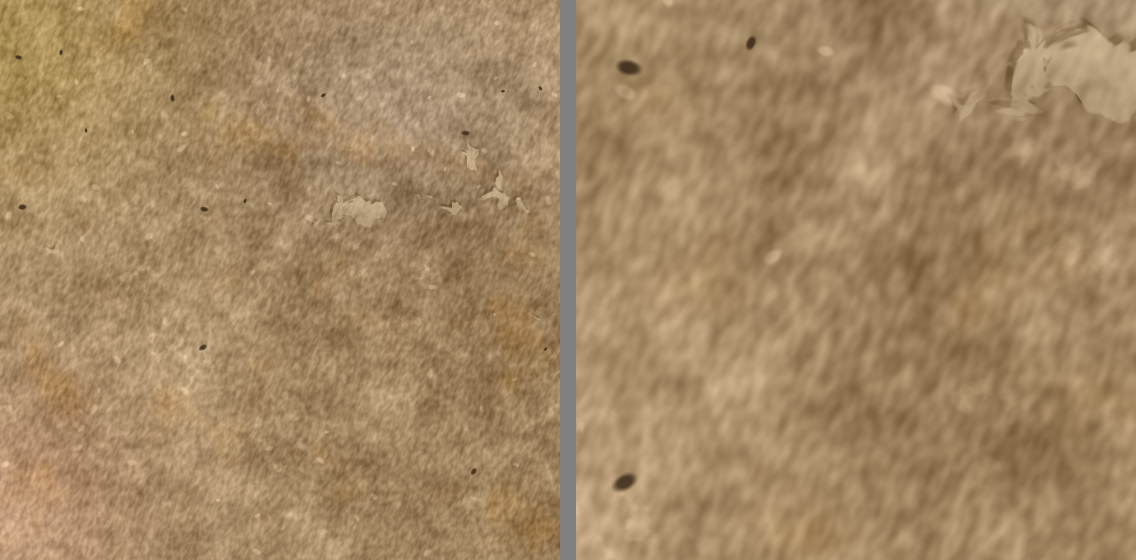
Left, the full canvas; right, a detail of the centre.
Write a three.js fragment shader that draws this texture.

```glsl
// Weathered ochre stone: broad stains, mottling and slanted fine grain, with
// ragged pale flakes, a diagonal scuff and a few dark pits laid on top.
// Layers are gradient noise sums, gaussian regions and a hashed cell scatter.
varying vec2 vUv;

const vec3 STONE = vec3(0.642, 0.534, 0.392);
const vec3 PALE_PLASTER = vec3(0.785, 0.700, 0.555);
const vec3 PIT_BROWN = vec3(0.22, 0.15, 0.09);

float hash(vec2 p) {
  vec3 q = fract(p.xyx * vec3(0.1031, 0.1030, 0.0973));
  q += dot(q, q.yzx + 33.33);
  return fract((q.x + q.y) * q.z);
}

float cornerSlope(vec2 cell, vec2 offset) {
  float angle = 6.2832 * hash(cell);
  return dot(vec2(cos(angle), sin(angle)), offset);
}

float gradientNoise(vec2 p) {
  vec2 i = floor(p);
  vec2 f = p - i;
  vec2 u = f * f * f * (f * (f * 6.0 - 15.0) + 10.0);
  vec2 e = vec2(1.0, 0.0);
  float low = mix(cornerSlope(i, f), cornerSlope(i + e, f - e), u.x);
  float high = mix(cornerSlope(i + e.yx, f - e.yx), cornerSlope(i + 1.0, f - 1.0), u.x);
  return mix(low, high, u.y);
}

float fbm(vec2 p) {
  float sum = 0.0;
  float amp = 0.5;
  for (int i = 0; i < 5; i++) {
    sum += amp * gradientNoise(p);
    p = mat2(1.6, 1.2, -1.2, 1.6) * p + 17.3;
    amp *= 0.5;
  }
  return sum;
}

// Soft elliptical region, 1 at its centre
float region(vec2 p, vec2 centre, vec2 radius) {
  vec2 d = (p - centre) / radius;
  return exp(-dot(d, d));
}

float segmentDistance(vec2 p, vec2 a, vec2 b) {
  vec2 ab = b - a;
  return length(p - a - ab * clamp(dot(p - a, ab) / dot(ab, ab), 0.0, 1.0));
}

// Sparse oval marks, one at most per cell
float scatter(vec2 p, float cells, float share, float radius, float seed) {
  vec2 id = floor(p * cells) + seed;
  vec2 centre = 0.3 + 0.4 * vec2(hash(id + 5.1), hash(id + 9.7));
  vec2 d = (fract(p * cells) - centre) / cells;
  float angle = 3.1416 * hash(id + 2.3);
  d = mat2(cos(angle), sin(angle), -sin(angle), cos(angle)) * d;
  float size = radius * (0.5 + 0.7 * hash(id + 13.9));
  float mark = 1.0 - smoothstep(size * 0.5, size * 1.3, length(d * vec2(1.0, 0.6)));
  return mark * step(hash(id), share);
}

// Where the pale plaster tends to survive
float flakeCluster(vec2 p) {
  float upper = region(p, vec2(0.78, 0.67), vec2(0.24, 0.08));
  float lower = region(p, vec2(0.90, 0.44), vec2(0.17, 0.08));
  return min(upper + 0.7 * lower, 1.0);
}

float flakes(vec2 p) {
  vec2 warp = vec2(gradientNoise(p * 38.0), gradientNoise(p * 38.0 + 71.0));
  float field = fbm(p * 15.0 + 0.3 * warp);
  field += 0.48 * region(p, vec2(0.635, 0.618), vec2(0.060, 0.034));
  field += 0.16 * region(p, vec2(0.92, 0.695), vec2(0.12, 0.035));
  float threshold = mix(0.36, 0.16, flakeCluster(p));
  return smoothstep(threshold, threshold + 0.05, field);
}

// Broad light and dark stains
float stains(vec2 p) {
  float light = 0.065 * region(p, vec2(0.02, 0.08), vec2(0.22, 0.20))
    + 0.045 * region(p, vec2(0.08, 0.68), vec2(0.20, 0.25))
    + 0.035 * region(p, vec2(0.75, 0.83), vec2(0.16, 0.12));
  float dark = 0.065 * region(p, vec2(0.52, 0.74), vec2(0.12, 0.10))
    + 0.060 * region(p, vec2(0.87, 0.54), vec2(0.22, 0.14))
    + 0.055 * region(p, vec2(1.0, 0.22), vec2(0.18, 0.25))
    + 0.035 * region(p, vec2(0.17, 0.48), vec2(0.10, 0.07));
  return light - dark + 0.20 * fbm(p * 4.5 + 3.0);
}

float grain(vec2 p) {
  vec2 slanted = vec2(p.x - 0.3 * p.y, p.y);
  return 0.12 * gradientNoise(slanted * vec2(92.0, 56.0))
    + 0.09 * gradientNoise(slanted * vec2(165.0, 105.0) + 40.0);
}

// Hue drift: olive top left, pink bottom left, grey to the right, rust spots
vec3 tint(vec2 p) {
  vec3 olive = vec3(0.0, 0.0, -0.075) * region(p, vec2(0.0, 0.92), vec2(0.30, 0.24));
  vec3 pink = vec3(0.035, -0.005, 0.015) * region(p, vec2(0.0, 0.08), vec2(0.28, 0.24));
  vec3 grey = vec3(-0.012, 0.0, 0.035) * region(p, vec2(0.72, 0.80), vec2(0.30, 0.22));
  vec3 rust = vec3(0.025, -0.005, -0.045) * smoothstep(0.08, 0.38, fbm(p * 6.0 + 53.0));
  return olive + pink + grey + rust;
}

void main() {
  vec2 p = vUv;
  float tone = stains(p) + 0.20 * fbm(p * 19.0 + 8.0) + grain(p);

  // Crumbly pale speckle and the diagonal scuff
  float crumbs = smoothstep(0.08, 0.24, fbm(p * 34.0 + 21.0));
  tone += 0.085 * crumbs * smoothstep(0.0, 0.25, fbm(p * 5.0 + 90.0));
  float scuffDistance = segmentDistance(p, vec2(0.33, 0.27), vec2(0.60, 0.71));
  float scuff = 1.0 - smoothstep(0.005, 0.04, scuffDistance + 0.03 * fbm(p * 22.0));
  tone += 0.06 * scuff * smoothstep(0.15, 0.55, p.y);

  vec3 colour = STONE + tone * vec3(1.0, 1.0, 0.95) + tint(p);

  // Plaster flakes with a thin shaded rim at the upper left
  float flake = flakes(p);
  float rim = max(flakes(p + vec2(0.004, -0.005)) - flake, 0.0);
  vec3 plaster = mix(colour + 0.07, PALE_PLASTER + 0.3 * tone, 0.85 * flakeCluster(p));
  colour = mix(colour - 0.09 * rim, plaster, flake);

  // Small chips and pits
  colour += 0.12 * scatter(p, 32.0, 0.07, 0.005, 60.0);
  colour = mix(colour, PIT_BROWN, 0.85 * scatter(p, 15.0, 0.07, 0.004, 11.0));
  gl_FragColor = vec4(clamp(colour, 0.0, 1.0), 1.0);
}
```
